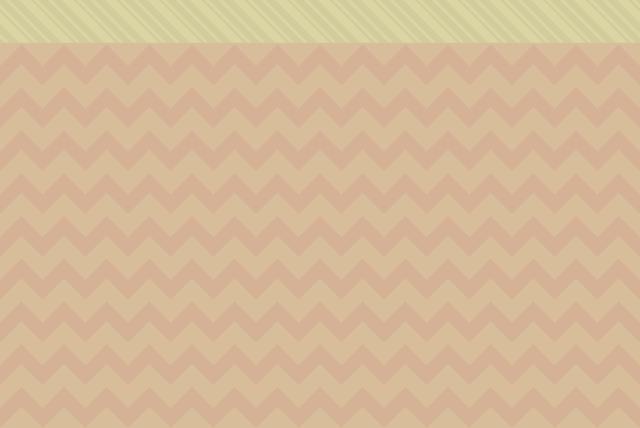
This pattern is drawn by a Shadertoy shader. Its source:

```glsl
// Flat chevron rows beneath a border of diagonal pinstripes.
// The canvas is a 15 by 10 grid of cells: a triangle wave bends the rows,
// and one periodic stripe function draws both the chevrons and the border.

const vec2 CELLS = vec2(15.0, 10.0);
const float BORDER_BASE = 9.0;
const float CHEVRON_WIDTH = 0.458;

const vec3 SAND = vec3(0.848, 0.741, 0.606);
const vec3 CLAY = vec3(0.837, 0.694, 0.584);
const vec3 PALE_LIME = vec3(0.852, 0.838, 0.640);
const vec3 DULL_LIME = vec3(0.828, 0.795, 0.612);

// Antialiased coverage from a signed distance, positive inside.
float coverage(float inside, float pixel) {
    return clamp(0.5 + inside / pixel, 0.0, 1.0);
}

// Rises from 0 to 0.5 at mid cell, then falls back to 0.
float triangleWave(float x) {
    return 0.5 - abs(fract(x) - 0.5);
}

// Stripe repeating once per unit, spanning start to start + width.
// The coordinate changes along a 45 degree diagonal, hence the sqrt.
float diagonalStripe(float coord, float start, float width, float pixel) {
    float offset = abs(fract(coord - start - 0.5 * width + 0.5) - 0.5);
    return coverage((0.5 * width - offset) * sqrt(0.5), pixel);
}

vec3 chevrons(vec2 cell, float pixel) {
    float height = cell.y - triangleWave(cell.x);
    return mix(SAND, CLAY, diagonalStripe(height, 0.0, CHEVRON_WIDTH, pixel));
}

// One broad and two narrow pale stripes per cell, leaning to the left.
vec3 pinstripes(vec2 cell, float pixel) {
    float diagonal = cell.x + cell.y;
    float pale = diagonalStripe(diagonal, 0.45, 0.27, pixel);
    pale += diagonalStripe(diagonal, 0.80, 0.10, pixel);
    pale += diagonalStripe(diagonal, 0.12, 0.10, pixel);
    return mix(DULL_LIME, PALE_LIME, min(pale, 1.0));
}

void mainImage(out vec4 fragColor, in vec2 fragCoord) {
    vec2 cell = fragCoord / iResolution.xy * CELLS;
    float pixel = CELLS.y / iResolution.y;

    float border = coverage(cell.y - BORDER_BASE, pixel);
    vec3 color = mix(chevrons(cell, pixel), pinstripes(cell, pixel), border);
    fragColor = vec4(color, 1.0);
}
```
